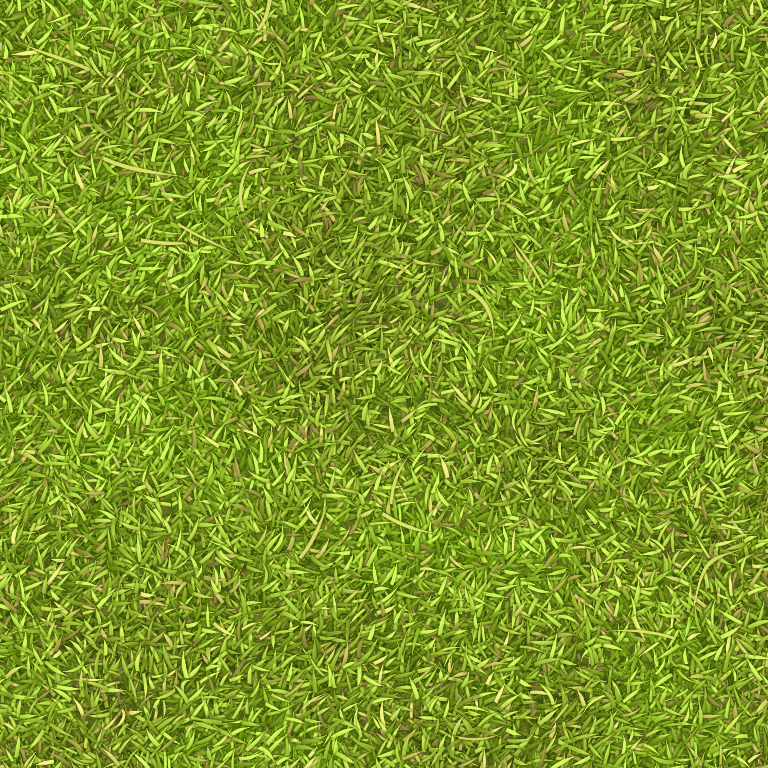
A Shadertoy shader for this texture:

```glsl
#define LAYERS 10
#define CELLS 50.0
#define BLADE_WIDTH 0.0021
#define BEND 0.35
#define SHADOW 0.32
#define TONE_SPREAD 0.66
#define DRY_SHARE 0.12
#define STALK_CELLS 15.0
#define STALK_SHARE 0.06
#define SHADE_COLOR vec3(0.14, 0.22, 0.01)
#define LIGHT_COLOR vec3(0.80, 0.92, 0.36)
#define DRY_TINT vec3(0.11, -0.02, 0.12)

// Integer hash of a cell and a seed
uvec3 hashBits(vec2 cell, int seed) {
    uvec3 v = uvec3(ivec3(ivec2(cell), seed)) * 1664525u + 1013904223u;
    v.x += v.y * v.z;
    v.y += v.z * v.x;
    v.z += v.x * v.y;
    v ^= v >> 16u;
    v.x += v.y * v.z;
    v.y += v.z * v.x;
    v.z += v.x * v.y;
    return v;
}

float hash1(vec2 cell, int seed) {
    return float(hashBits(cell, seed).x >> 16u) / 65536.0;
}

float valueNoise(vec2 p, int seed) {
    vec2 cell = floor(p);
    vec2 f = fract(p);
    f = f * f * (3.0 - 2.0 * f);
    float low = mix(hash1(cell, seed), hash1(cell + vec2(1, 0), seed), f.x);
    float high = mix(hash1(cell + vec2(0, 1), seed), hash1(cell + vec2(1, 1), seed), f.x);
    return mix(low, high, f.y);
}

void mainImage(out vec4 fragColor, in vec2 fragCoord) {
    vec2 uv = fragCoord / iResolution.y;
    float edge = max(0.6 / iResolution.y, 0.0008);

    // Slow regional fields: turf patches and the prevailing lean
    float patches = valueNoise(uv * 7.0, 5) + 0.5 * valueNoise(uv * 17.0, 6) - 0.75;
    vec2 lean = vec2(0.25 + 1.2 * (valueNoise(uv * 6.0, 7) - 0.5), 0.5);

    vec2 surface = vec2(0.0); // tone, dryness
    float open = 1.0;         // share of the pixel still uncovered
    float light = 1.0;        // light left under the blades above

    // Front to back: layer 0 holds sparse long stalks, the rest is grass
    for (int k = 0; k <= LAYERS; k++) {
        bool stalks = k == 0;
        float cells = stalks ? STALK_CELLS : CELLS;
        float depthTone = mix(0.92, 0.48, float(k) / float(LAYERS));
        vec2 home = floor(uv * cells);

        for (int n = 0; n < 9; n++) {
            vec2 cell = home + vec2(n % 3 - 1, n / 3 - 1);
            uvec3 bits = hashBits(cell, 11 + k);
            vec3 a = vec3(bits >> 16u) / 65536.0;
            vec3 b = vec3(bits & 65535u) / 65536.0;
            if (stalks && b.z > STALK_SHARE) continue;

            // Blade frame: x runs from root to tip
            vec2 offset = uv - (cell + a.xy) / cells;
            vec2 axis = normalize(2.0 * b.xy - 1.0 + lean);
            vec2 p = vec2(dot(offset, axis), dot(offset, vec2(-axis.y, axis.x)));
            float halfLength = mix(0.42, 0.92, fract(b.z * 13.0)) / cells;
            float along = p.x / halfLength;
            p.y += BEND * (fract(b.z * 57.0) - 0.5) * halfLength * (along * along - 0.3);

            // Tapered outline and its soft contact shadow
            float halfWidth = BLADE_WIDTH * mix(0.7, 1.3, fract(b.z * 31.0));
            float taper = 1.0 - 0.85 * smoothstep(-0.1, 1.0, along);
            float d = max(abs(p.y) - halfWidth * taper, abs(p.x) - halfLength);
            if (d > 0.0035) continue;
            float cover = open * (1.0 - smoothstep(-edge, edge, d));

            // Paler tips, one lit side, a share of dry blades
            float sheen = clamp(p.y / halfWidth, -1.0, 1.0) * sign(axis.x);
            float tone = depthTone + TONE_SPREAD * (a.z - 0.5);
            tone += 0.13 * clamp(along, -1.0, 1.0) + 0.07 * sheen;
            float dry = fract(a.z * 37.0) < DRY_SHARE ? 1.0 : -0.2;
            vec2 blade = stalks ? vec2(0.95, 0.8) : vec2(tone, dry);

            surface += cover * blade * vec2(light, 1.0);
            open -= cover;
            light *= 1.0 - SHADOW * (1.0 - smoothstep(0.0, 0.0035, d));
        }
        if (open < 0.04) break;
    }

    // Dark, brownish ground in the gaps
    float groundTone = 0.1 + 0.3 * valueNoise(uv * 130.0, 3);
    surface += open * vec2(groundTone, 0.6);

    float tone = clamp(surface.x + 0.09 * patches, 0.0, 1.08);
    float dryness = surface.y - 0.35 * patches;
    vec3 color = mix(SHADE_COLOR, LIGHT_COLOR, vec3(tone, tone, tone * (0.3 + 0.7 * tone)));
    color += DRY_TINT * dryness * smoothstep(0.0, 0.4, tone);
    fragColor = vec4(clamp(color, 0.0, 1.0), 1.0);
}
```
